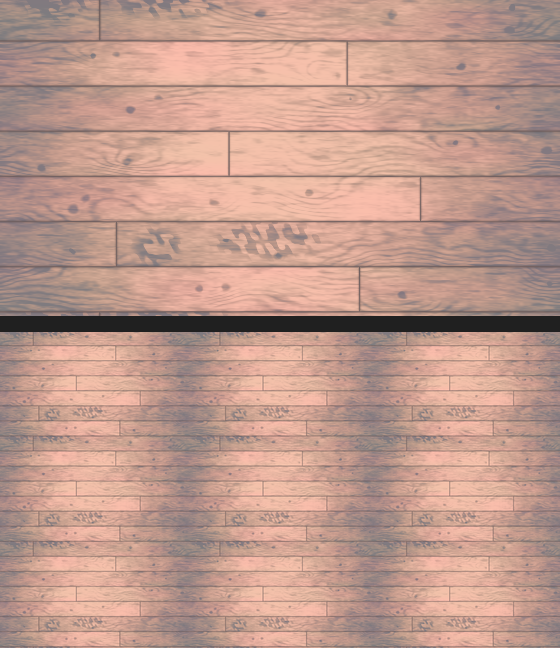
Top, the tile; bottom, the same tile 3 across and 3 down.
A Shadertoy shader for this texture:

```glsl
#define ROWS 7.0
#define ROW_SHIFT 0.093
#define GAP_HALF_WIDTH 0.0021
#define KNOTS_PER_ROW 4
#define RING_COUNT 5.0
#define RING_DEPTH 0.24
#define FIBRE_DEPTH 0.34
#define STAIN_DEPTH 0.28
#define SCUFF_DEPTH 0.42
#define TAU 6.28318

const vec3 HAZE_GREY = vec3(0.51, 0.475, 0.50);
const vec3 WOOD_TAN = vec3(0.76, 0.60, 0.54);
const vec3 WOOD_PEACH = vec3(0.97, 0.75, 0.67);
const vec3 GAP_BROWN = vec3(0.43, 0.37, 0.37);

// Per row, bottom to top: joint position (negative for none) and tone
const float JOINT[7] = float[7](0.642, 0.208, 0.751, 0.409, -1.0, 0.620, 0.178);
const float TONE[7] = float[7](0.02, -0.08, 0.06, 0.06, -0.03, 0.10, -0.05);

// Worn patches: centre x, centre height in plank, half length, row
const vec4 SCUFF[4] = vec4[4](vec4(0.28, 0.45, 0.05, 1.0), vec4(0.48, 0.60, 0.11, 1.0),
                              vec4(0.30, 0.95, 0.12, 6.0), vec4(0.10, 0.90, 0.07, 6.0));

float hash(vec2 p) {
    return fract(sin(dot(p, vec2(12.9898, 78.233))) * 43758.5453);
}

// Value noise wrapping in x after cells.x lattice steps, seeded per row
float noise(vec2 p, vec2 cells, float row) {
    p *= cells;
    vec2 i = floor(p), f = fract(p);
    f = f * f * (3.0 - 2.0 * f);
    float x0 = mod(i.x, cells.x), x1 = mod(i.x + 1.0, cells.x);
    float y = i.y + 71.0 * row;
    return mix(mix(hash(vec2(x0, y)), hash(vec2(x1, y)), f.x),
               mix(hash(vec2(x0, y + 1.0)), hash(vec2(x1, y + 1.0)), f.x), f.y);
}

float wrapDelta(float a, float b) {
    return fract(a - b + 0.5) - 0.5;
}

// Knots: x is the bulge of the rings, y the dark core
vec2 knots(vec2 p, float row, float plankAspect) {
    vec2 sum = vec2(0.0);
    for (int k = 0; k < KNOTS_PER_ROW; k++) {
        vec2 seed = vec2(float(k) + 3.0, row + 11.0);
        vec2 centre = vec2(hash(seed), mix(0.15, 0.85, hash(seed + 5.3)));
        vec2 d = vec2(wrapDelta(p.x, centre.x) * plankAspect, p.y - centre.y);
        float radius = mix(0.035, 0.10, hash(seed + 9.1));
        sum.x += exp(-dot(d * d, vec2(2.0, 14.0)));
        float core = length(d * vec2(0.8, 1.0)) + 0.06 * (noise(p, vec2(120, 10), row) - 0.5);
        sum.y += 1.0 - smoothstep(radius * 0.4, radius * 1.3, core);
    }
    return sum;
}

// Broken tread-like marks inside soft ellipses
float scuffs(vec2 p, float row) {
    float mask = 0.0;
    for (int k = 0; k < 4; k++) {
        vec2 d = vec2(wrapDelta(p.x, SCUFF[k].x) / SCUFF[k].z, (p.y - SCUFF[k].y) / 0.5);
        float sameRow = 1.0 - step(0.5, abs(row - SCUFF[k].w));
        mask = max(mask, sameRow * (1.0 - smoothstep(0.5, 1.1, length(d))));
    }
    vec2 slanted = p + vec2(0.04 * p.y, 0.0);
    return mask * smoothstep(0.42, 0.62, noise(slanted, vec2(100, 9), row + 20.0));
}

void mainImage(out vec4 fragColor, in vec2 fragCoord) {
    vec2 uv = fragCoord / iResolution.xy;
    float aspect = iResolution.x / iResolution.y;
    float soft = 0.75 / iResolution.y;

    // Plank layout
    float course = uv.y * ROWS - ROW_SHIFT;
    float row = mod(floor(course), ROWS);
    vec2 p = vec2(uv.x, fract(course));
    float joint = JOINT[int(row)];
    float hasJoint = step(0.0, joint);
    float along = fract(p.x - joint) * hasJoint;
    vec2 g = p + vec2(0.0, 0.35 * along);

    // Growth rings bent by knots
    vec2 knot = knots(p, row, aspect * ROWS);
    float field = g.y + 1.1 * noise(g, vec2(7, 1.6), row) + 0.16 * noise(g, vec2(30, 5), row);
    float rings = pow(0.5 + 0.5 * sin(TAU * (RING_COUNT * field + 2.2 * knot.x)), 2.5);
    rings *= smoothstep(0.2, 0.75, noise(g, vec2(9, 2), row + 7.0));

    // Fibres, streaks and stains
    float fibre = 0.55 * noise(g, vec2(48, 26), row) + 0.45 * noise(g, vec2(130, 40), row);
    float streak = smoothstep(0.68, 0.9, noise(g, vec2(26, 15), row + 3.0));
    float stain = 0.6 * noise(p, vec2(16, 2.5), row + 9.0) + 0.4 * noise(p, vec2(50, 7), row);
    float edge = min(p.y, 1.0 - p.y);
    float grime = smoothstep(0.22, 0.0, edge) * smoothstep(0.45, 0.8, noise(p, vec2(40, 5), row));

    // Light centre fading into haze at the borders
    vec2 swell = 0.5 - 0.5 * cos(TAU * uv);
    float glow = pow(swell.x, 0.6) * mix(0.75, 1.0, sqrt(swell.y));

    float tone = 0.20 + 0.70 * glow + TONE[int(row)] + 0.12 * (along - 0.5) * hasJoint;
    tone += FIBRE_DEPTH * (fibre - 0.5) + STAIN_DEPTH * (0.5 - stain);
    tone -= RING_DEPTH * rings + 0.18 * streak + 0.16 * grime;
    tone -= SCUFF_DEPTH * scuffs(p, row) + 0.45 * min(knot.y, 1.0);

    vec3 color = mix(HAZE_GREY, WOOD_TAN, smoothstep(-0.1, 0.55, tone));
    color = mix(color, WOOD_PEACH, smoothstep(0.35, 1.0, tone));
    color += vec3(0.02, -0.012, 0.004) * (2.0 * noise(p, vec2(6, 2), row + 5.0) - 1.0);

    // Gaps with a soft shaded bevel
    float jointDistance = mix(1.0, abs(wrapDelta(p.x, joint)) * aspect, hasJoint);
    float gapDistance = min(edge / ROWS, jointDistance);
    color *= 1.0 - 0.12 * smoothstep(0.009, 0.0, gapDistance);
    float gap = 1.0 - smoothstep(GAP_HALF_WIDTH - soft, GAP_HALF_WIDTH + soft, gapDistance);
    float wear = mix(0.65, 1.0, noise(p, vec2(36, 1), row + 2.0));
    color = mix(color, GAP_BROWN, gap * wear);

    fragColor = vec4(color, 1.0);
}
```
